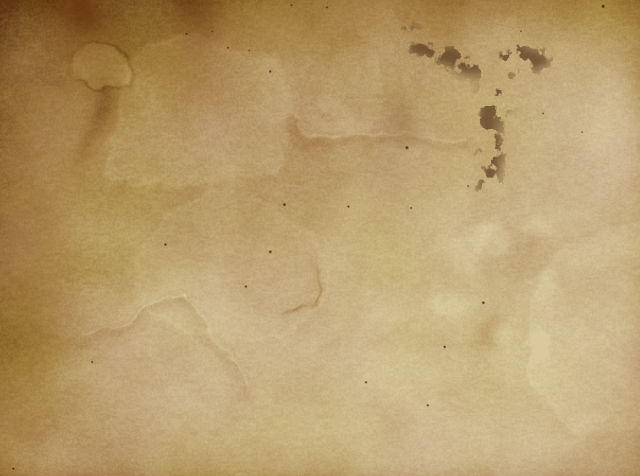
Give the GLSL for this texture, as a Shadertoy shader.

```glsl
// Aged parchment with water stains, rust, soft creases and dark flecks.

float hash(vec2 p) {
    vec3 q = fract(p.xyx * 0.1031);
    q += dot(q, q.yzx + 33.33);
    return fract((q.x + q.y) * q.z);
}

float noise(vec2 p) {
    vec2 i = floor(p), f = fract(p);
    f = f * f * (3.0 - 2.0 * f);
    return mix(mix(hash(i), hash(i + vec2(1, 0)), f.x),
               mix(hash(i + vec2(0, 1)), hash(i + vec2(1, 1)), f.x), f.y);
}

float fbm(vec2 p) {
    float sum = 0.0, amp = 0.5;
    for (int i = 0; i < 5; i++) {
        sum += amp * noise(p);
        p = mat2(1.6, 1.2, -1.2, 1.6) * p + 17.3;
        amp *= 0.5;
    }
    return sum / 0.97;
}

vec2 warp(vec2 p, float freq, float amount) {
    return p + amount * (vec2(fbm(p * freq + 40.0), fbm(p * freq + 90.0)) - 0.5);
}

float segment(vec2 p, vec2 a, vec2 b) {
    vec2 ab = b - a;
    return length(p - a - ab * clamp(dot(p - a, ab) / dot(ab, ab), 0.0, 1.0));
}

float glow(float d, float width) {
    return exp(-d * d / (width * width));
}

// Soft elliptical spot, 1 at its centre.
float spot(vec2 p, vec2 centre, vec2 radius) {
    return glow(length((p - centre) / radius), 1.0);
}

// Filled water mark with a thin rim of its own strength.
float waterMark(vec2 p, vec2 centre, vec2 radius, float fill, float rim) {
    float d = (length((p - centre) / radius) - 1.0) * min(radius.x, radius.y);
    float broken = smoothstep(0.3, 0.65, noise(p * 13.0));
    return fill * smoothstep(0.012, -0.012, d) + rim * broken * glow(d, 0.005);
}

// Fold: a pale ridge with a wider shadow below it.
float crease(vec2 p, vec2 a, vec2 b) {
    return 0.55 * glow(segment(p, a, b), 0.004)
         - 0.5 * glow(segment(p + vec2(0.004, 0.016), a, b), 0.016);
}

// Sparse tiny dots, one candidate per cell.
float specks(vec2 p, float cells, float density, float pixel) {
    vec2 id = floor(p * cells);
    vec2 centre = 0.25 + 0.5 * vec2(hash(id + 5.0), hash(id + 61.0));
    float d = length(fract(p * cells) - centre) / cells;
    float radius = mix(0.001, 0.003, hash(id + 23.0));
    return step(hash(id), density) * smoothstep(radius + pixel, radius - pixel, d);
}

vec3 parchment(float tone) {
    vec3 ramp[7] = vec3[7](vec3(0.37, 0.21, 0.07), vec3(0.49, 0.34, 0.15),
        vec3(0.59, 0.44, 0.22), vec3(0.66, 0.52, 0.30), vec3(0.73, 0.62, 0.42),
        vec3(0.79, 0.71, 0.52), vec3(0.85, 0.79, 0.61));
    vec3 colour = ramp[0];
    for (int i = 1; i < 7; i++)
        colour = mix(colour, ramp[i], clamp(tone - float(i - 1), 0.0, 1.0));
    return colour;
}

void mainImage(out vec4 fragColor, in vec2 fragCoord) {
    float pixel = 1.0 / iResolution.y, aspect = iResolution.x * pixel;
    vec2 p = fragCoord * pixel;
    vec2 soft = warp(p, 5.0, 0.13);
    vec2 rough = warp(soft, 24.0, 0.03);

    // Broad light falling to the lower right, cloudy paper, browned edges
    float tone = mix(3.0, 4.95, smoothstep(0.0, 1.25, p.x * 0.75 + (1.0 - p.y) * 0.6));
    tone += 2.2 * (fbm(p * 3.0 + 7.0) - 0.5) + 1.0 * (fbm(soft * 11.0) - 0.5);
    tone -= 1.8 * exp((soft.y - 1.0) / 0.1) + 1.5 * exp(-max(soft.x, 0.0) / 0.12);
    tone -= 1.0 * exp(-p.y / 0.03) + 0.9 * exp((p.x - aspect) / 0.04);

    // Water marks and pale patches
    tone += waterMark(rough, vec2(0.43, 0.75), vec2(0.21, 0.17), 0.45, 0.35);
    tone += waterMark(rough, vec2(0.50, 0.43), vec2(0.19, 0.14), 0.25, 0.3);
    tone += waterMark(rough, vec2(0.75, 0.80), vec2(0.07, 0.09), 0.3, -0.3);
    tone += waterMark(rough, vec2(0.19, 0.84), vec2(0.07, 0.06), 0.6, -1.0);
    tone += waterMark(rough, vec2(1.30, 0.30), vec2(0.17, 0.21), 0.4, 0.25);
    for (int i = 0; i < 9; i++) {
        float k = float(i);
        vec2 centre = vec2(0.84 + 0.4 * hash(vec2(k, 3)), 0.27 + 0.26 * hash(vec2(k, 8)));
        float size = mix(0.012, 0.04, hash(vec2(k, 14)));
        tone += waterMark(rough, centre, vec2(size, size * 0.8), 0.5, 0.1);
    }

    // Folds, a cracked curl and soft smudges
    tone += crease(rough, vec2(0.64, 0.76), vec2(0.69, 0.71));
    tone += crease(rough, vec2(0.69, 0.71), vec2(0.97, 0.73));
    tone += crease(rough, vec2(0.19, 0.30), vec2(0.41, 0.39));
    tone += crease(rough, vec2(0.41, 0.39), vec2(0.50, 0.18));
    float curl = min(segment(rough, vec2(0.66, 0.46), vec2(0.665, 0.37)),
                     segment(rough, vec2(0.665, 0.37), vec2(0.60, 0.35)));
    tone -= 1.5 * noise(p * 45.0) * glow(curl, 0.005) + 0.4 * glow(curl, 0.03);
    tone -= 1.1 * spot(soft, vec2(1.015, 0.32), vec2(0.035, 0.045));
    tone -= 1.0 * spot(soft, vec2(0.18, 0.74), vec2(0.025, 0.06));

    // Clustered flecks and fibrous grain
    float trail = min(segment(soft, vec2(1.05, 0.87), vec2(1.0, 0.62)),
                      segment(soft, vec2(0.88, 0.92), vec2(1.10, 0.89)));
    float flecks = smoothstep(0.54, 0.64, fbm(p * 38.0) - 0.06 + 0.14 * glow(trail, 0.02))
                 * glow(trail, 0.03);
    tone += 0.55 * (noise(p * 330.0) - 0.5) + 0.35 * (noise(p * vec2(90.0, 210.0)) - 0.5);
    vec3 colour = parchment(tone);

    // Olive and mauve drift, rust drips, dark marks
    colour += (fbm(p * 4.0 + 31.0) - 0.5) * vec3(0.02, -0.02, 0.12);
    float rust = spot(soft, vec2(0.16, 1.0), vec2(0.05, 0.10))
               + 0.5 * spot(soft, vec2(0.42, 1.0), vec2(0.04, 0.12))
               + 0.3 * spot(soft, vec2(0.86, 0.75), vec2(0.04, 0.05));
    colour = mix(colour, vec3(0.40, 0.18, 0.05), 0.7 * min(rust, 1.0));
    colour = mix(colour, vec3(0.36, 0.24, 0.14), 0.75 * flecks);
    colour = mix(colour, vec3(0.22, 0.13, 0.06), 0.8 * specks(p, 24.0, 0.035, pixel));
    fragColor = vec4(clamp(colour, 0.0, 1.0), 1.0);
}
```
